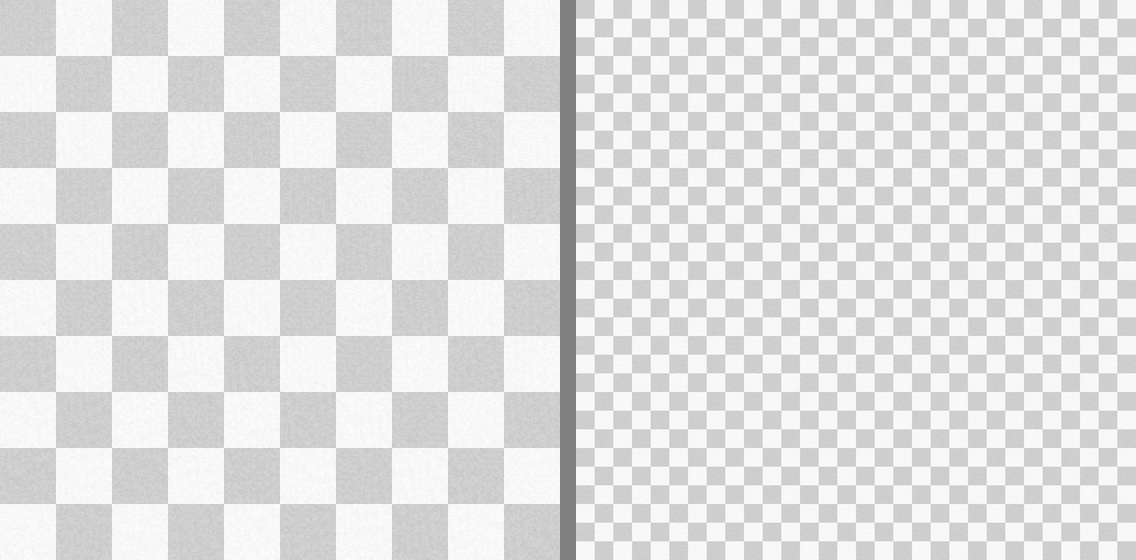
Left: one tile. Right: repeated 3 by 3.
Give the GLSL for this pattern, as a Shadertoy shader.

```glsl
// Light grey and white checkerboard with a fine paper grain, tiling seamlessly.
#define CELLS 10.0
#define LIGHT_COLOR vec3(0.972)
#define DARK_COLOR vec3(0.808)
#define GRAIN_SCALE 320.0
#define GRAIN_LIGHT 0.035
#define GRAIN_DARK 0.055

float hash(vec2 p) {
    return fract(sin(dot(p, vec2(127.1, 311.7))) * 43758.5453);
}

// Value noise on a lattice that wraps after "period" steps
float wrappedNoise(vec2 p, float period) {
    vec2 i = floor(p);
    vec2 f = fract(p);
    f = f * f * (3.0 - 2.0 * f);
    vec2 a = mod(i, period);
    vec2 b = mod(i + 1.0, period);
    float low = mix(hash(a), hash(vec2(b.x, a.y)), f.x);
    float high = mix(hash(vec2(a.x, b.y)), hash(b), f.x);
    return mix(low, high, f.y);
}

// Signed distance to the nearest cell edge: positive in even cells, negative in odd
vec2 edgeDistance(vec2 p) {
    return 0.5 - abs(mod(p + 0.5, 2.0) - 1.0);
}

// Coverage of the light squares, smoothed over one pixel
float checker(vec2 p, vec2 pixel) {
    vec2 side = clamp(2.0 * edgeDistance(p) / pixel, -1.0, 1.0);
    return 0.5 + 0.5 * side.x * side.y;
}

void mainImage(out vec4 fragColor, in vec2 fragCoord) {
    vec2 uv = fragCoord / iResolution.xy;
    float light = checker(uv * CELLS, CELLS / iResolution.xy);

    // Paper grain, slightly stronger on the dark squares
    float grain = wrappedNoise(uv * GRAIN_SCALE, GRAIN_SCALE) - 0.5;
    vec3 color = mix(DARK_COLOR, LIGHT_COLOR, light);
    color += grain * mix(GRAIN_DARK, GRAIN_LIGHT, light);

    fragColor = vec4(clamp(color, 0.0, 1.0), 1.0);
}
```
